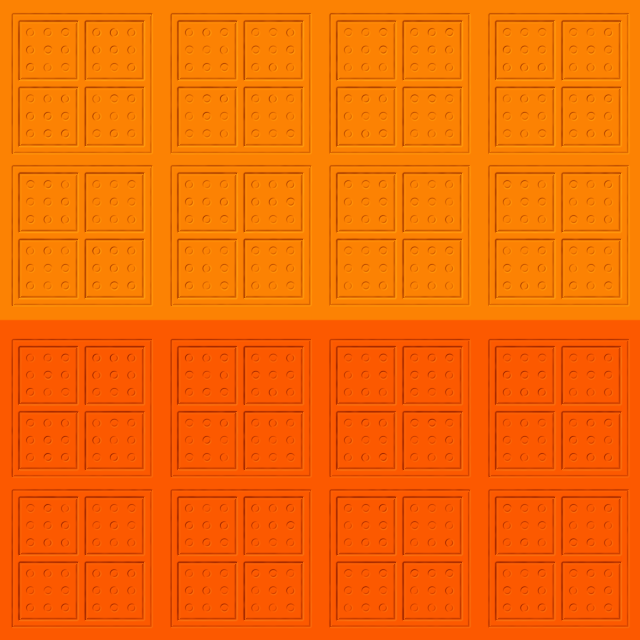
A Shadertoy shader for this pattern:

```glsl
// Two-tone orange sheet of embossed panels, each with four studded squares.

// Layout, in fractions of the canvas; y points up
const float SPLIT = 0.5;             // border between the two tones
const float CENTER_X = 0.501;
const float PITCH_X = 0.2483;
const vec2 UPPER_ROWS = vec2(0.7503, 0.2376);   // middle, pitch
const vec2 LOWER_ROWS = vec2(0.2445, 0.2350);
const float LOWER_SQUASH = 0.982;
const float PANEL_HALF = 0.1095;
const float SQUARE_OFFSET = 0.0518;
const float SQUARE_HALF = 0.0463;
const float SQUARE_SHIFT = -0.0008;
const float STUD_PITCH = 0.0273;
const float STUD_RADIUS = 0.0064;
const float CORNER = 0.0025;

// Relief
const float PANEL_LINE = 0.0012;
const float SQUARE_LINE = 0.0014;
const float STUD_LINE = 0.0010;
const float WEAR = 0.4;
const vec2 LIGHT = vec2(-0.7071, 0.7071);

// Colours
const vec3 UPPER_BASE = vec3(0.99, 0.51, 0.01);
const vec3 UPPER_DARK = vec3(0.70, 0.27, 0.00);
const vec3 UPPER_LIT = vec3(1.00, 0.64, 0.07);
const vec3 LOWER_BASE = vec3(0.99, 0.35, 0.00);
const vec3 LOWER_DARK = vec3(0.66, 0.17, 0.00);
const vec3 LOWER_LIT = vec3(0.97, 0.47, 0.08);

float hash(vec2 p) {
    vec3 q = fract(vec3(p.xyx) * 0.1031);
    q += dot(q, q.yzx + 33.33);
    return fract((q.x + q.y) * q.z);
}

float noise(vec2 p) {
    vec2 i = floor(p), f = fract(p);
    f = f * f * (3.0 - 2.0 * f);
    return mix(mix(hash(i), hash(i + vec2(1, 0)), f.x),
               mix(hash(i + vec2(0, 1)), hash(i + vec2(1, 1)), f.x), f.y);
}

float boxDistance(vec2 p, float halfSize) {
    vec2 q = abs(p) - halfSize + CORNER;
    return length(max(q, 0.0)) + min(max(q.x, q.y), 0.0) - CORNER;
}

// Unit vector towards the nearest side
vec2 boxNormal(vec2 p) {
    return abs(p.x) > abs(p.y) ? vec2(sign(p.x), 0.0) : vec2(0.0, sign(p.y));
}

float line(float d, float width) {
    return exp(-d * d / (width * width));
}

// Shadow (x) and highlight (y) of a pressed edge at signed distance d
vec2 emboss(float d, float facing, float width) {
    float near = max(facing, 0.0), far = max(-facing, 0.0);
    float edge = line(d, width);
    float inner = line(d + 2.0 * width, width);
    return vec2(near * edge + 0.6 * far * inner,
                0.3 * near * inner + 0.7 * far * edge);
}

void mainImage(out vec4 fragColor, in vec2 fragCoord) {
    vec2 uv = fragCoord / iResolution.xy;
    float pixel = 1.0 / iResolution.y;
    bool isUpper = uv.y > SPLIT;

    // Panel-local position
    vec2 rows = isUpper ? UPPER_ROWS : LOWER_ROWS;
    vec2 cell = vec2(clamp(floor((uv.x - CENTER_X) / PITCH_X), -2.0, 1.0),
                     uv.y > rows.x ? 0.0 : -1.0);
    vec2 p = uv - vec2(CENTER_X, rows.x) - (cell + 0.5) * vec2(PITCH_X, rows.y);
    if (!isUpper) p.y /= LOWER_SQUASH;

    // Panel frame
    float d = boxDistance(p, PANEL_HALF);
    vec2 relief = 0.75 * emboss(d, 1.4142 * dot(boxNormal(p), LIGHT), PANEL_LINE);

    // Four squares
    vec2 s = p - vec2(SQUARE_SHIFT, 0.0);
    vec2 quadrant = vec2(s.x < 0.0 ? -1.0 : 1.0, s.y < 0.0 ? -1.0 : 1.0);
    s -= quadrant * SQUARE_OFFSET;
    d = boxDistance(s, SQUARE_HALF);
    relief += emboss(d, 1.4142 * dot(boxNormal(s), LIGHT), SQUARE_LINE);

    // Three by three studs, each with its own tilt and depth
    s -= vec2(SQUARE_SHIFT, -SQUARE_SHIFT);
    vec2 stud = clamp(round(s / STUD_PITCH), -1.0, 1.0);
    vec2 t = s - stud * STUD_PITCH;
    vec2 id = stud + 3.0 * quadrant + 12.0 * cell + 60.0;
    float tilt = 1.2 * (hash(id) - 0.5);
    vec2 studLight = mat2(cos(tilt), sin(tilt), -sin(tilt), cos(tilt)) * LIGHT;
    float r = length(t);
    float facing = dot(t / max(r, 1e-5), studLight);
    float depth = 0.6 + 0.35 * hash(id + 7.0);
    relief += depth * emboss(r - STUD_RADIUS, facing, STUD_LINE);

    // Uneven pressing along the edges
    relief *= 1.0 + WEAR * (noise(uv * 110.0) - 0.5);
    relief = clamp(relief, 0.0, 1.0);

    // Tones
    float tone = smoothstep(-pixel, pixel, uv.y - SPLIT);
    vec3 color = mix(LOWER_BASE, UPPER_BASE, tone);
    color = mix(color, mix(LOWER_LIT, UPPER_LIT, tone), relief.y);
    color = mix(color, mix(LOWER_DARK, UPPER_DARK, tone), relief.x);
    fragColor = vec4(color, 1.0);
}
```
